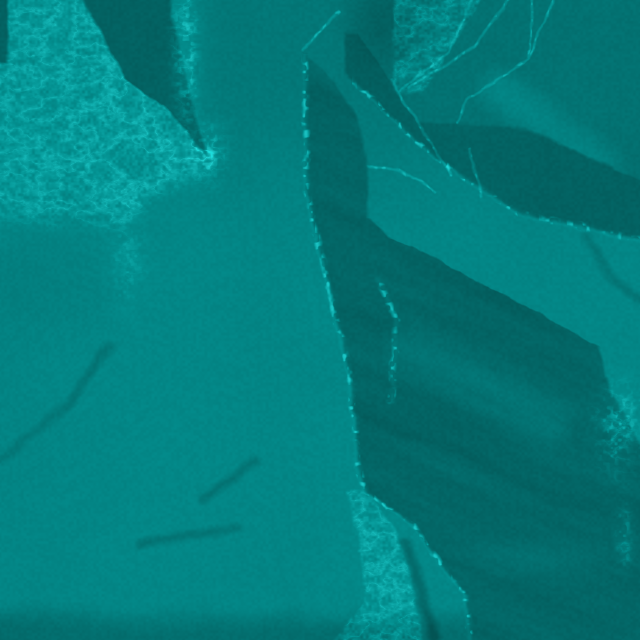
A WebGL 1 fragment shader for this texture:

```glsl
precision highp float;
// Teal mountain slopes with a sunlit ridge, shadowed faces and glinting snow.
uniform vec2 u_resolution;

float hash(vec2 p) { return fract(sin(dot(p, vec2(127.1, 311.7))) * 43758.5); }

float noise(vec2 p) {
  vec2 i = floor(p), f = fract(p), e = vec2(1, 0);
  f = f * f * (3. - 2. * f);
  return mix(mix(hash(i), hash(i + e), f.x),
             mix(hash(i + e.yx), hash(i + e.xx), f.x), f.y);
}

float fbm(vec2 p) {
  float sum = 0., amp = .5;
  for (int i = 0; i < 4; i++) {
    sum += amp * noise(p);
    p = mat2(1.6, 1.2, -1.2, 1.6) * p;
    amp *= .5;
  }
  return sum;
}

// Piecewise linear curve through four knots, flat outside them
float bend(float t, vec4 k, vec4 v) {
  vec3 f = clamp((t - k.xyz) / (k.yzw - k.xyz), 0., 1.);
  return v.x + dot(f, v.yzw - v.xyz);
}

float seg(vec2 p, vec4 s) {
  vec2 d = s.zw - s.xy, q = p - s.xy;
  return length(q - d * clamp(dot(q, d) / dot(d, d), 0., 1.));
}

float path(vec2 p, vec4 s, vec2 end) { return min(seg(p, s), seg(p, vec4(s.zw, end))); }

float cover(float d) { return smoothstep(-.004, .004, d); }

float near(float d, float width) { return 1. - smoothstep(0., width, d); }

float blob(vec2 p, vec4 b) { vec2 q = (p - b.xy) / b.zw; return exp(-dot(q, q)); }

void main() {
  vec2 uv = gl_FragCoord.xy / u_resolution;
  vec2 p = uv + .01 * (vec2(fbm(uv * 38.), fbm(uv * 38. + 9.)) - .47);
  float x = p.x, y = p.y;
  float grain = noise(uv * 230.), broad = fbm(uv * 7.) - .47;
  float spark = smoothstep(.5, .9, noise(uv * 160. + 31.));
  float crinkle = pow(1. - abs(2. * fbm(p * vec2(38, 62)) - .95), 5.);

  // Sunlit slope, its darker column, shelf and foot
  float tone = .525 + .03 * broad;
  tone -= .055 * smoothstep(.58, .9, y) * smoothstep(.25, .36, x);
  tone -= .03 * blob(p, vec4(.06, .56, .13, .08));
  tone -= .09 * near(y + .05 * broad, .06);

  // Ridge line
  float ridge = bend(y, vec4(.414, .551, .7, .915), vec4(.547, .514, .48, .475));
  if (y < .414) ridge = bend(y, vec4(.18, .232, .271, .414), vec4(.645, .573, .56, .547));
  if (y < .18) ridge = bend(y, vec4(0, .07, .1, .18), vec4(.735, .728, .7, .645));

  // Upper right slope and its shadow band
  float bandTop = bend(x, vec4(.56, .65, .82, 1), vec4(.95, .81, .8, .72));
  float bandLow = bend(x, vec4(.54, .67, .81, 1), vec4(.885, .76, .667, .625));
  float upper = cover(y - bandTop) * smoothstep(.5, .58, x);
  tone = mix(tone, .44 + .05 * broad, upper);
  tone += .07 * upper * near(seg(p, vec4(.78, .86, .94, .74)), .05);
  float band = cover(y - bandLow) * cover(bandTop - y) * cover(x - .54);
  tone = mix(tone, .385 + .04 * broad, band);
  tone -= .06 * blob(p, vec4(.6, .965, .05, .06));

  // Great shadowed face with slanted streaks
  float faceEnd = bend(y, vec4(.27, .39, .46, .577), vec4(1.02, .955, .937, .716));
  if (y > .577) faceEnd = bend(y, vec4(.577, .63, .66, .75), vec4(.716, .61, .575, .573));
  if (y > .75) faceEnd = bend(y, vec4(.75, .82, .88, .91), vec4(.573, .555, .515, .48));
  float face = cover(x - ridge) * cover(faceEnd - x) * cover(.915 - y);
  float streak = fbm(vec2(x * 5. + y * 2., y * 34. + x * 14.)) - .45;
  float faceTone = .392 + .08 * streak + .04 * blob(p, vec4(.86, .13, .13, .03));
  faceTone += .06 * near(seg(p, vec4(.64, .46, .86, .34)), .055);
  tone = mix(tone, faceTone, face);

  // Left wedge of shadow and the dark corner
  vec4 wedgeY = vec4(.76, .824, .876, 1);
  float wedgeL = bend(y, wedgeY, vec4(.318, .267, .195, .13));
  float wedgeR = bend(y, wedgeY, vec4(.322, .305, .29, .265));
  float wedge = cover(x - wedgeL) * cover(wedgeR - x) * cover(y - .76);
  wedge = max(wedge, cover(.012 - x) * cover(y - .9));

  // Crinkled snow: left field, upper right fan, lower gully
  float snowLow = bend(x, vec4(0, .19, .26, .34), vec4(.655, .645, .7, .75));
  float snow = smoothstep(-.02, .03, y - snowLow) * cover(wedgeL + .015 - x);
  float fan = cover(x - .615) * cover(.15 - x + .6 * y) * cover(y - .855);
  vec4 gullyY = vec4(0, .06, .17, .235);
  float gully = cover(x - bend(y, gullyY, vec4(.525, .57, .56, .54)));
  gully *= cover(bend(y, gullyY, vec4(.66, .65, .62, .57)) - x) * cover(.235 - y);
  float bright = max(snow * (.7 + x), .8 * max(fan, gully));
  tone += bright * (.035 + .14 * crinkle + .09 * (grain - .4));
  tone = mix(tone, .385 + .04 * broad, wedge);
  tone -= .11 * near(seg(p, vec4(.635, .15, .68, 0)), .016);

  // Dark creases
  float crease = path(p, vec4(0, .28, .11, .37), vec2(.17, .46));
  crease = min(crease, path(p, vec4(.915, .63, .95, .57), vec2(1, .53)));
  crease = min(crease, seg(p, vec4(.32, .22, .4, .28)));
  crease = min(crease, seg(p, vec4(.22, .15, .37, .176)));
  tone -= .065 * near(crease, .014) * (1. + broad);

  // Bright trails and broken glints
  float trail = path(p, vec4(.735, 1, .703, .92), vec2(.625, .857));
  trail = min(trail, path(p, vec4(.795, 1, .742, .928), vec2(.64, .863)));
  trail = min(trail, path(p, vec4(.866, 1, .827, .91), vec2(.768, .87)));
  trail = min(trail, path(p, vec4(.768, .87, .73, .844), vec2(.713, .807)));
  trail = min(trail, seg(p, vec4(.833, 1, .827, .91)));
  trail = min(trail, seg(p, vec4(.612, .876, .703, .727)));
  trail = min(trail, seg(p, vec4(.735, .766, .753, .694)));
  trail = min(trail, seg(p, vec4(.47, .92, .527, .98)));
  trail = min(trail, path(p, vec4(.575, .74, .62, .735), vec2(.68, .703)));
  tone += .22 * near(trail, .004) * (.45 + .55 * spark);
  float glint = path(p, vec4(.592, .564, .618, .5), vec2(.612, .375));
  glint = min(glint, abs(x - ridge) + step(.915, y));
  glint = min(glint, abs(y - bandLow) + step(x, .55));
  tone += .26 * near(glint, .008) * (.15 + spark);
  float dust = blob(p, vec4(.29, .92, .018, .1)) + blob(p, vec4(.325, .76, .025, .04));
  dust += blob(p, vec4(.965, .33, .03, .06)) + blob(p, vec4(.975, .16, .01, .04));
  dust += .4 * blob(p, vec4(.2, .6, .025, .07));
  tone += dust * (.03 + .14 * (crinkle + spark));

  // Fine grain and teal palette
  tone = clamp(tone + .03 * (grain - .5), .33, .86);
  gl_FragColor = vec4(.01 + .1 * smoothstep(.53, .82, tone), tone, tone, 1);
}
```
